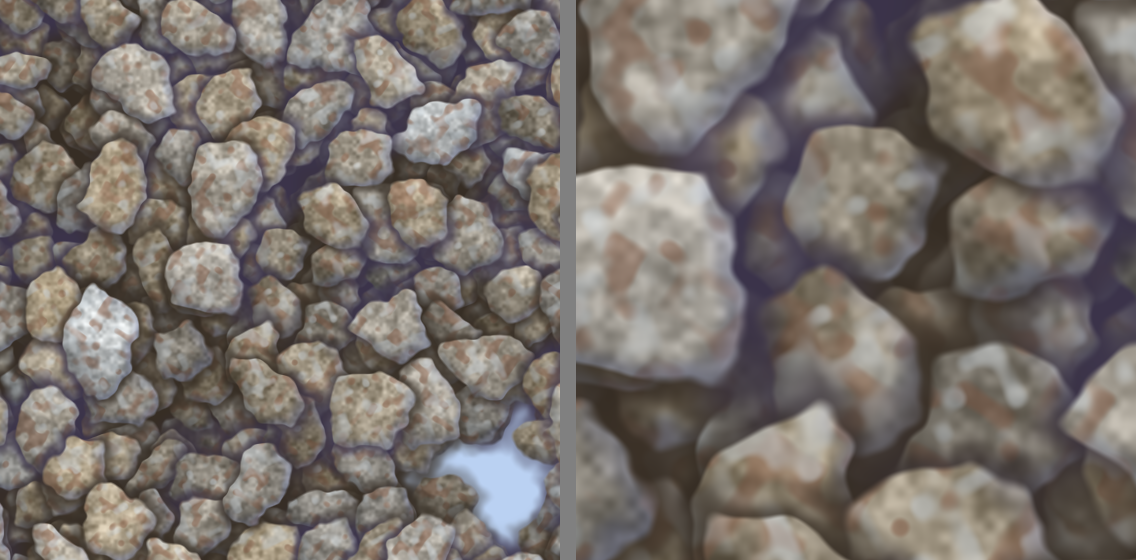
Left: the whole. Right: its middle third, enlarged.
Give the GLSL for this texture, as a WebGL 2 fragment shader.

```glsl
#version 300 es
precision highp float;
// Heaped, mottled brown-grey gravel with a small opening onto a pale blue sheet.

uniform vec2 u_resolution;
out vec4 fragColor;

const float TAU = 6.2831853;
const int LAYERS = 4;
const int SIDES = 7;
const float FINE_CELLS = 11.5;     // stones across, lowest layer
const float COARSE_CELLS = 8.3;    // stones across, top layer
const float CORNER_SHARPNESS = 20.0;
const float EDGE_BLUR = 0.0028;
const float SHADOW_REACH = 0.024;
const float SHADOW_DEPTH = 0.72;
const vec2 LIGHT = vec2(0.25, 0.97);
const vec2 RIM_SIDE = vec2(0.8, -0.6);
const vec2 OPENING = vec2(0.885, 0.145);
const vec3 TAN = vec3(0.60, 0.55, 0.46);
const vec3 GREY = vec3(0.58, 0.57, 0.55);
const vec3 RUST = vec3(0.49, 0.34, 0.26);
const vec3 PALE = vec3(0.74, 0.77, 0.79);
const vec3 BLUE = vec3(0.52, 0.55, 0.71);
const vec3 GAP_BROWN = vec3(0.21, 0.175, 0.14);
const vec3 GAP_VIOLET = vec3(0.23, 0.20, 0.29);
const vec3 SHEET = vec3(0.73, 0.82, 0.95);

vec2 hash22(vec2 p) {
    vec3 q = fract(p.xyx * vec3(0.1031, 0.1030, 0.0973));
    q += dot(q, q.yzx + 33.33);
    return fract((q.xx + q.yz) * q.zy);
}

float noise(vec2 p) {
    vec2 i = floor(p), f = fract(p);
    f = f * f * (3.0 - 2.0 * f);
    float low = mix(hash22(i).x, hash22(i + vec2(1, 0)).x, f.x);
    float high = mix(hash22(i + vec2(0, 1)).x, hash22(i + 1.0).x, f.x);
    return mix(low, high, f.y);
}

mat2 rotation(float a) {
    return mat2(cos(a), sin(a), -sin(a), cos(a));
}

// Rounded random polygon: xy = outward slope, z = signed distance.
vec3 stoneShape(vec2 p, vec2 seed, float radius) {
    vec2 r = hash22(seed + 7.3);
    mat2 spin = rotation(r.x * TAU);
    float stretch = 1.0 + 0.42 * r.y * r.y;
    vec2 squash = vec2(1.0 / stretch, stretch);
    vec2 q = spin * p * squash;
    vec3 sum = vec3(0.0);
    for (int k = 0; k < SIDES; k++) {
        vec2 h = hash22(seed + float(k) * vec2(3.7, 5.9) + 19.0);
        float a = (float(k) + 0.75 * h.x) * TAU / float(SIDES);
        vec2 dir = vec2(cos(a), sin(a));
        float side = dot(q, dir) - radius * (0.74 + 0.38 * h.y);
        sum += vec3(dir, 1.0) * exp(CORNER_SHARPNESS * side);
    }
    vec2 slope = (sum.xy / sum.z * squash) * spin;
    return vec3(slope, log(sum.z) / CORNER_SHARPNESS);
}

void main() {
    vec2 uv = gl_FragCoord.xy / min(u_resolution.x, u_resolution.y);

    // Mineral mottling and ragged outlines
    vec2 tilted = rotation(0.6) * uv;
    float grain = 0.55 * noise(tilted * 85.0) + 0.45 * noise(uv * 150.0 + 31.0);
    float rust = smoothstep(0.55, 0.85, noise(tilted * 68.0 + 57.0));
    float pale = smoothstep(0.55, 0.9, noise(rotation(1.1) * uv * 62.0 + 83.0));
    float patches = noise(tilted * 24.0 + 11.0);
    vec2 ragged = vec2(noise(uv * 26.0), noise(uv * 26.0 + 40.0)) - 0.5;
    ragged += 0.5 * vec2(noise(uv * 65.0 + 9.0), noise(uv * 65.0 + 71.0)) - 0.25;
    vec2 p = uv + 0.017 * ragged;

    // Dark ground and bright sheet
    vec3 gap = mix(GAP_BROWN, GAP_VIOLET, smoothstep(0.3, 0.7, noise(uv * 9.0 + 5.0)));
    float glow = 1.0 - smoothstep(0.07, 0.24, length(uv - OPENING));
    vec3 colour = mix(gap, SHEET, glow);

    // Stones, painted from the bottom of the heap upwards
    for (int layer = 0; layer < LAYERS; layer++) {
        float level = float(layer) / float(LAYERS - 1);
        float cells = mix(FINE_CELLS, COARSE_CELLS, level);
        mat2 turn = rotation(0.4 + 0.7 * float(layer));
        vec2 offset = 13.7 * float(layer) + vec2(20.3, 41.8);
        vec2 home = floor(turn * p * cells + offset);
        for (int n = 0; n < 9; n++) {
            vec2 id = home + vec2(n % 3 - 1, n / 3 - 1);
            vec2 seed = id + 101.0 * float(layer);
            vec2 place = hash22(seed), kind = hash22(seed + 53.0);
            vec2 tone = hash22(seed + 91.0);
            vec2 centre = ((id + 0.5 + 0.5 * (place - 0.5) - offset) / cells) * turn;
            float open = 1.0 - smoothstep(0.07, 0.17, length(centre - OPENING));
            if (kind.x > mix(1.0, 0.46, level) * (1.0 - open)) continue;
            vec2 local = (p - centre) * cells;
            if (dot(local, local) > 1.7) continue;
            vec3 shape = stoneShape(local, seed, mix(0.46, 0.68, kind.y));
            float d = shape.z / cells;

            // Contact shadow on what lies below
            float shade = SHADOW_DEPTH * (1.0 - smoothstep(0.0, SHADOW_REACH, d));
            colour = mix(colour, gap, shade * (1.0 - 0.5 * glow));

            // Body colour, with one broken facet
            vec3 body = mix(TAN, GREY, tone.x) * mix(0.86, 1.1, tone.y);
            body = mix(body, PALE, 0.55 * smoothstep(0.92, 0.97, tone.x));
            body += 0.34 * (grain - 0.5) + 0.14 * (patches - 0.5);
            body = mix(body, RUST, 0.5 * rust);
            body = mix(body, PALE, 0.5 * pale);
            vec2 crease = rotation(place.x * TAU) * vec2(1, 0);
            float facet = smoothstep(-0.05, 0.05, dot(local, crease) - 0.12);
            body *= 1.0 + 0.17 * (facet - 0.4) * dot(crease, LIGHT);

            // Bevelled sides and bluish rim
            float bevel = smoothstep(-0.26, 0.0, shape.z);
            float rim = smoothstep(-0.16, 0.0, shape.z);
            body *= 1.0 + bevel * (0.17 * dot(shape.xy, LIGHT) - 0.13);
            float blueRim = rim * clamp(0.35 + dot(shape.xy, RIM_SIDE), 0.0, 1.0);
            body = mix(body, BLUE * mix(0.75, 1.05, grain), 0.42 * blueRim);
            body *= mix(0.8, 1.06, level);

            colour = mix(colour, body, 1.0 - smoothstep(-EDGE_BLUR, EDGE_BLUR, d));
        }
    }
    fragColor = vec4(clamp(colour, 0.0, 1.0), 1.0);
}
```
